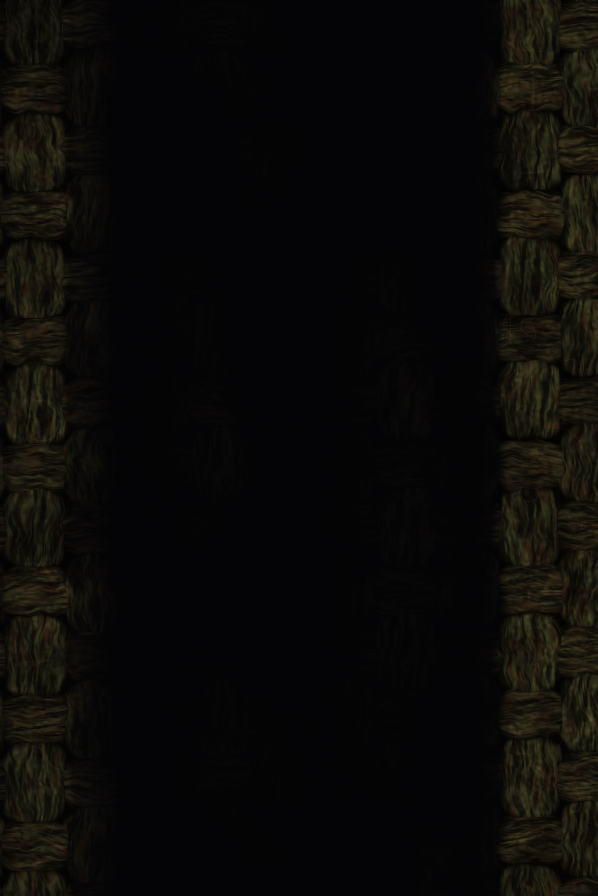
Give the GLSL for this texture, as a Shadertoy shader.

```glsl
// Coarse plain-weave burlap, lit only along the left and right borders.
// Alternating domed strands are picked by height, then covered with
// stretched-noise fibres; a wide dark panel hides the middle of the cloth.

#define PITCH       vec2(0.1035, 0.1055)   // weave cell, in canvas widths
#define ORIGIN      vec2(0.1094, -0.0098)  // corner of cell (0,0) from top left
#define WARP_SIZE   vec2(0.54, 0.66)       // half size of upright strands
#define WEFT_SIZE   vec2(0.62, 0.43)       // half size of level strands
#define LEFT_EDGE   0.118
#define RIGHT_EDGE  0.836
#define GAIN        1.0
#define PANEL_GLOW  0.09
#define BACKDROP    vec3(0.014, 0.011, 0.018)
#define OLIVE       vec3(0.178, 0.178, 0.092)
#define STRAW       vec3(0.175, 0.156, 0.080)
#define RUST        vec3(0.150, 0.075, 0.038)

float hash(vec2 p) {
    vec3 a = fract(vec3(p.xyx) * 0.1031);
    a += dot(a, a.yzx + 33.33);
    return fract((a.x + a.y) * a.z);
}

float noise(vec2 p) {
    vec2 i = floor(p), f = fract(p);
    f = f * f * (3.0 - 2.0 * f);
    return mix(mix(hash(i), hash(i + vec2(1, 0)), f.x),
               mix(hash(i + vec2(0, 1)), hash(i + vec2(1, 1)), f.x), f.y);
}

// Fine threads: x runs across the strand, y along it. Two sets cross slightly.
float fibres(vec2 s, float seed) {
    vec2 o = vec2(seed * 91.0, seed * 37.0);
    float x = s.x + 0.12 * (noise(s * 2.5 + o) - 0.5);
    return 0.34 * noise(vec2(x * 7.0, s.y * 1.6) + o)
         + 0.38 * noise(vec2((x + 0.16 * s.y) * 13.0, s.y * 2.6) + o + 50.0)
         + 0.28 * noise(vec2((x - 0.22 * s.y) * 19.0, s.y * 4.5) + o + 90.0);
}

// Thin wandering hairs that lie across the strands.
float hairs(vec2 p) {
    float n = noise(p * vec2(24.0, 30.0) + 3.0 * noise(p * 16.0));
    float line = 1.0 - smoothstep(0.0, 0.05, abs(n - 0.5));
    return line * smoothstep(0.4, 0.7, noise(p * 28.0 + 70.0));
}

vec3 weave(vec2 q) {
    vec2 g = (q - ORIGIN) / PITCH;
    // Ragged outlines.
    g += 0.07 * (vec2(noise(g * 5.0), noise(g * 5.0 + 31.0)) - 0.5);
    vec2 home = floor(g);
    float top = -1.0, seed = 0.0, upright = 0.0;
    vec2 local = vec2(0.0);

    // Highest strand among the neighbouring cells wins.
    for (int j = -1; j <= 1; j++)
    for (int i = -1; i <= 1; i++) {
        vec2 id = home + vec2(i, j);
        float isWarp = mod(id.x + id.y, 2.0);
        float rnd = hash(id + 40.0);
        vec2 d = g - id - 0.5;
        d.y += 0.06 * (rnd - 0.5);
        vec2 s = isWarp > 0.5 ? d / WARP_SIZE : (d / WEFT_SIZE).yx;
        float h = 1.0 - pow(abs(s.x), 3.0) - pow(abs(s.y), 4.0);
        h *= 0.8 + 0.35 * isWarp;
        if (h > top) {
            top = h; seed = rnd; upright = isWarp; local = s;
        }
    }

    // Bowed and slightly twisted fibres follow the strand.
    vec2 s = local;
    s.x = s.x * (1.0 + 0.18 * s.y * s.y) + (seed - 0.4) * 0.25 * s.y;
    float strand = smoothstep(0.22, 0.78, fibres(s, seed));
    float dome = smoothstep(-0.05, 0.55, top);
    float worn = 0.65 + 0.6 * noise(g * 2.3 + 9.0);
    float grit = 0.75 + 0.5 * noise(g * 17.0);

    vec3 tint = mix(STRAW, OLIVE, 0.35 + 0.6 * upright);
    float rusty = smoothstep(0.55, 0.8, noise(s * vec2(9.0, 2.6) + seed * 50.0));
    tint = mix(tint, RUST, 0.55 * rusty);
    vec3 col = tint * worn * grit * (0.10 + 0.90 * dome) * (0.24 + 0.82 * strand);
    col += RUST * 0.40 * hairs(q) * (0.4 + 0.6 * dome);
    return col;
}

void mainImage(out vec4 fragColor, in vec2 fragCoord) {
    vec2 uv = fragCoord / iResolution.xy;
    vec2 q = vec2(uv.x, (1.0 - uv.y) * iResolution.y / iResolution.x);

    // Rows close up slightly toward the lower right.
    vec2 cloth = vec2(q.x, q.y * (1.0 + 0.009 * q.x));
    vec3 fabric = weave(cloth);

    // Bright borders with a soft spill into the panel.
    float fray = 0.016 * (noise(vec2(q.y * 18.0, 4.0)) - 0.5);
    float x = q.x + fray;
    float left = 1.0 - smoothstep(LEFT_EDGE - 0.018, LEFT_EDGE + 0.016, x);
    float right = smoothstep(RIGHT_EDGE - 0.016, RIGHT_EDGE + 0.018, x);
    float spill = 0.34 * (1.0 - smoothstep(LEFT_EDGE, 0.215, x))
                + 0.14 * smoothstep(0.78, RIGHT_EDGE, x);
    left *= 0.88 * mix(0.7, 1.0, smoothstep(0.0, 0.03, q.x));
    left *= mix(0.72, 1.0, smoothstep(0.0, 0.3, q.y));

    // Barely visible patches of cloth inside the panel.
    float patches = smoothstep(0.3, 0.75, noise(q * vec2(6.5, 4.0) + 12.0));
    float bands = exp(-pow((q.x - 0.37) / 0.07, 2.0))
                + exp(-pow((q.x - 0.67) / 0.07, 2.0));
    float glow = PANEL_GLOW * patches * (0.3 + bands);

    float light = max(max(left, right), max(spill, glow));
    vec3 col = BACKDROP * (1.0 - 0.6 * max(left, right)) + GAIN * fabric * light;
    fragColor = vec4(col, 1.0);
}
```
